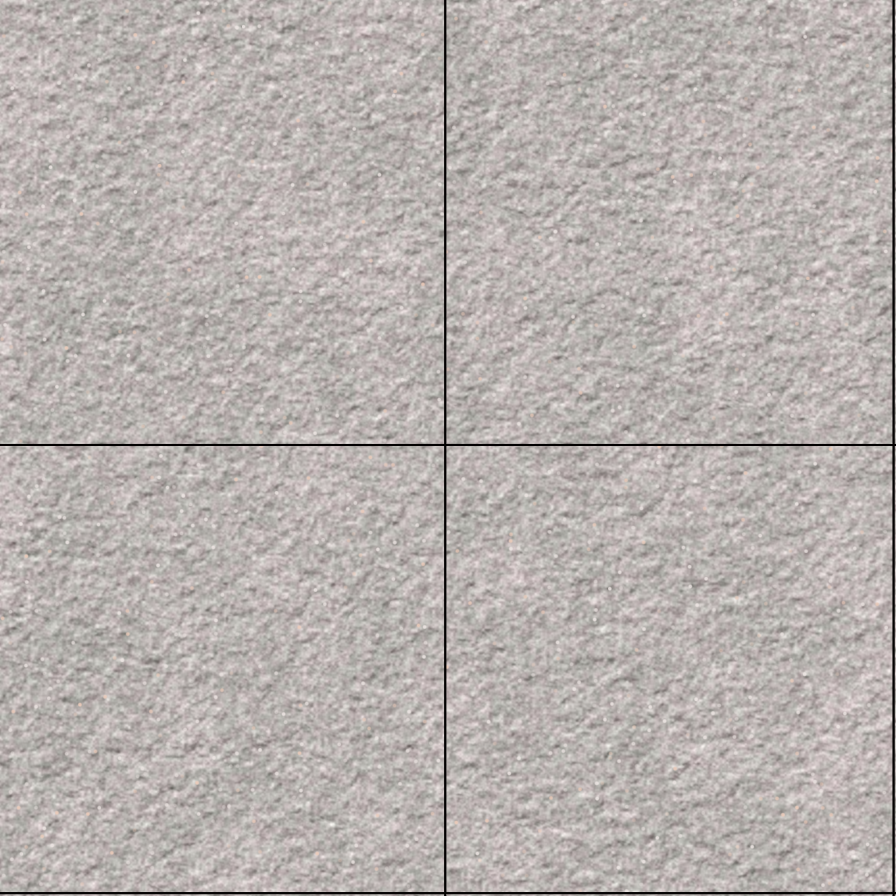
A WebGL 2 fragment shader for this texture:

```glsl
#version 300 es
precision highp float;

uniform vec2 u_resolution;
out vec4 fragColor;

// Slab grid, in canvas units
const float TILE_PITCH = 0.5003;
const vec2 JOINT_ORIGIN = vec2(0.4970, 0.5034);
const float JOINT_WIDTH = 0.0025;

// Colours
const vec3 STONE = vec3(0.728, 0.703, 0.693);
const vec3 JOINT = vec3(0.010, 0.002, 0.002);
const vec3 GLINT = vec3(0.93, 0.90, 0.89);
const vec3 WARM_GLINT = vec3(0.93, 0.80, 0.73);
const vec3 TINT_AXIS = vec3(0.6, -0.4, 0.1);

// Surface
const vec2 LIGHT_STEP = vec2(-0.0015, 0.0027);
const vec2 BUMP_STRETCH = vec2(0.90, 1.10);
const float BUMP_SCALE = 84.0;
const float BUMP_WARP = 0.45;
const float RELIEF_GAIN = 0.52;
const float CREVICE_GAIN = 0.28;
const float GRAIN_SCALE = 250.0;
const float GRAIN_GAIN = 0.16;
const float DUST_SCALE = 430.0;
const float DUST_GAIN = 0.08;
const float MOTTLE_SCALE = 14.0;
const float MOTTLE_GAIN = 0.05;
const float TINT_GAIN = 0.05;
const float GLINT_SCALE = 115.0;
const float GLINT_SHARE = 0.08;
const float GLINT_RADIUS = 0.0020;

// Integer hash returning three values in 0..1
vec3 hash3(vec2 cell, uint seed) {
    uvec3 v = uvec3(uvec2(ivec2(cell)), seed) * 1664525u + 1013904223u;
    v.x += v.y * v.z;
    v.y += v.z * v.x;
    v.z += v.x * v.y;
    v ^= v >> 16u;
    v.x += v.y * v.z;
    v.y += v.z * v.x;
    v.z += v.x * v.y;
    return vec3(v >> 8u) / 16777216.0;
}

// Smooth value noise centred on zero
float noise(vec2 p, uint seed) {
    vec2 cell = floor(p);
    vec2 f = fract(p);
    f = f * f * (3.0 - 2.0 * f);
    float low = mix(hash3(cell, seed).x, hash3(cell + vec2(1, 0), seed).x, f.x);
    float high = mix(hash3(cell + vec2(0, 1), seed).x, hash3(cell + vec2(1, 1), seed).x, f.x);
    return mix(low, high, f.y) - 0.5;
}

// Height of the rough face, with warped bumps in three octaves
float surfaceHeight(vec2 p, uint seed) {
    vec2 q = p * BUMP_STRETCH * BUMP_SCALE;
    q += BUMP_WARP * vec2(noise(q * 0.6, seed + 1u), noise(q * 0.6, seed + 2u));
    float height = 0.0;
    float amplitude = 0.5;
    for (uint i = 0u; i < 3u; i++) {
        height += amplitude * noise(q, seed + 3u + i);
        q = q * 1.93 + 7.3;
        amplitude *= 0.5;
    }
    return height;
}

// Scattered mineral glints: x is coverage, y is warmth
vec2 glints(vec2 p, uint seed, float pixel) {
    vec2 cell = floor(p * GLINT_SCALE);
    vec3 pick = hash3(cell, seed);
    vec2 centre = cell + 0.25 + 0.5 * hash3(cell, seed + 1u).xy;
    float dist = length(p - centre / GLINT_SCALE);
    float dotMask = 1.0 - smoothstep(GLINT_RADIUS - pixel, GLINT_RADIUS + pixel, dist);
    float strength = step(pick.x, GLINT_SHARE) * (0.3 + 0.6 * pick.y);
    return vec2(dotMask * strength, step(0.75, pick.z));
}

vec3 stoneColour(vec2 p, uint seed, float pixel) {
    // Side lighting, with darker hollows below the bumps
    float relief = surfaceHeight(p, seed) - surfaceHeight(p + LIGHT_STEP, seed);
    float tone = RELIEF_GAIN * relief + CREVICE_GAIN * min(relief + 0.06, 0.0);

    // Fine grain and broad weathering
    float mottle = noise(p * MOTTLE_SCALE, seed + 10u)
                 + 0.6 * noise(p * MOTTLE_SCALE * 2.3, seed + 11u);
    tone += GRAIN_GAIN * noise(p * GRAIN_SCALE, seed + 12u);
    tone += DUST_GAIN * noise(p * DUST_SCALE, seed + 13u);
    tone += MOTTLE_GAIN * mottle;
    float tint = noise(p * GRAIN_SCALE * 0.6, seed + 14u) + 0.3 * mottle;
    vec3 colour = STONE + tone + TINT_GAIN * tint * TINT_AXIS;

    vec2 glint = glints(p, seed + 20u, pixel);
    return mix(colour, mix(GLINT, WARM_GLINT, glint.y), glint.x);
}

void main() {
    vec2 uv = gl_FragCoord.xy / u_resolution;
    float pixel = 1.0 / min(u_resolution.x, u_resolution.y);

    // Each slab has its own seed
    vec2 grid = (uv - JOINT_ORIGIN) / TILE_PITCH;
    vec2 tile = floor(grid) + 8.0;
    uint seed = uint(tile.x + tile.y * 16.0) * 64u;
    vec3 colour = stoneColour(uv, seed, pixel);

    // Thin joints on the slab edges
    vec2 edge = abs(fract(grid + 0.5) - 0.5) * TILE_PITCH;
    float offset = min(edge.x, edge.y) - 0.5 * JOINT_WIDTH;
    float joint = 1.0 - smoothstep(-0.5 * pixel, 0.5 * pixel, offset);
    fragColor = vec4(clamp(mix(colour, JOINT, joint), 0.0, 1.0), 1.0);
}
```
